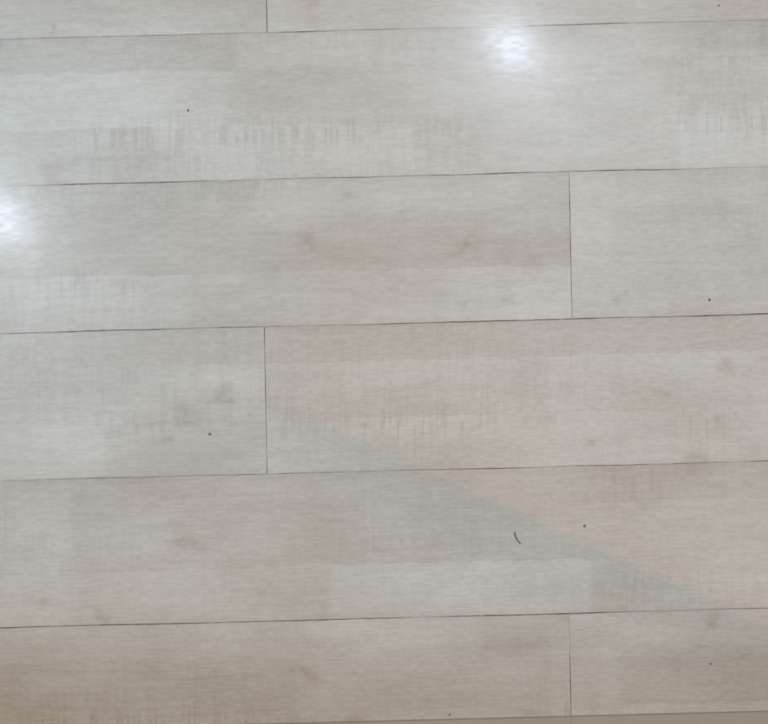
This texture is drawn by a Shadertoy shader. Its source:

```glsl
float hash(vec2 p) {
    return fract(sin(dot(p, vec2(127.1, 311.7))) * 43758.5453);
}

float noise(vec2 p) {
    vec2 i = floor(p), f = fract(p);
    f = f * f * (3.0 - 2.0 * f);
    return mix(mix(hash(i), hash(i + vec2(1, 0)), f.x),
               mix(hash(i + vec2(0, 1)), hash(i + vec2(1, 1)), f.x), f.y);
}

float fbm(vec2 p) {
    float sum = 0.0, amp = 0.5;
    for (int i = 0; i < 4; i++) {
        sum += amp * noise(p);
        p = p * 2.03 + 17.3;
        amp *= 0.5;
    }
    return sum;
}

float line(float d, float halfWidth) {
    float px = 0.9 / iResolution.y;
    return 1.0 - smoothstep(halfWidth - px, halfWidth + px, abs(d));
}

// Tone of the printed wood block at x within one strip of a plank
float blockTone(float plank, float strip, float x) {
    vec2 id = vec2(plank * 3.0 + strip, 5.0);
    float t = x / 0.36 + 7.0 * hash(id);
    float cell = floor(t);
    return mix(hash(id + vec2(0, cell)), hash(id + vec2(0, cell + 1.0)),
               smoothstep(0.95, 1.0, fract(t))) - 0.5;
}

// Lamp reflection: tight core inside a wide, upright halo
float glare(vec2 d) {
    d.x += 0.25 * d.y;
    return 0.55 * exp(-dot(d, d) / 0.0011) + 0.3 * exp(-dot(d, d * vec2(1.0, 0.6)) / 0.005)
         + 0.12 * exp(-dot(d, d * vec2(1.0, 0.5)) / 0.025);
}

void mainImage(out vec4 fragColor, in vec2 fragCoord) {
    vec2 p = fragCoord / iResolution.y;

    // Slightly tilted plank rows, counted downwards
    float pitch = 0.2033;
    float v = (0.946 + 0.0255 * p.x - p.y) / pitch;
    float row = floor(v), f = fract(v);
    float joint = 0.365 + 0.421 * mod(2.0 - row, 3.0) + 0.004 * f;
    float plank = row + 20.0 * step(joint, p.x);

    // Light falling off towards the bottom, brightest at the upper left
    vec3 col = mix(vec3(0.64, 0.6, 0.56), vec3(0.695, 0.678, 0.65), smoothstep(0.02, 0.22, p.y));
    col = mix(col, vec3(0.722, 0.715, 0.694), smoothstep(0.25, 0.85, p.y));
    vec2 glow = p - vec2(0.0, 0.78);
    col += vec3(0.02, 0.033, 0.04) * exp(-dot(glow, glow * vec2(1.0, 0.6)) / 0.03);
    col += vec3(-0.01, 0.004, 0.012) * exp(-p.x * p.x / 0.1) * smoothstep(0.1, 0.5, p.y);
    col -= vec3(0.018, 0.025, 0.03) * smoothstep(0.95, 0.99, p.y);

    // Three strips per plank, with uneven ends
    float edge = f + 0.025 * (noise(p * vec2(60, 9)) - 0.5);
    float tone = mix(blockTone(plank, 0.0, p.x) - 0.2, blockTone(plank, 1.0, p.x), smoothstep(0.235, 0.255, edge));
    tone = mix(tone, blockTone(plank, 2.0, p.x) + 0.2, smoothstep(0.62, 0.64, edge));
    col += tone * vec3(0.035, 0.042, 0.047);
    col -= 0.016 * (line((edge - 0.245) * pitch, 0.001) + line((edge - 0.63) * pitch, 0.001))
         * smoothstep(0.35, 0.65, noise(vec2(p.x * 7.0, row)));

    // Long grain, short pores, cloudy staining and fine upright saw chatter
    vec2 wood = vec2(p.x, v * pitch) + vec2(plank * 1.7, 0.0);
    float warp = 0.03 * fbm(wood * vec2(3, 7));
    col += 0.034 * (fbm(vec2(wood.x * 13.0, (wood.y + warp) * 150.0)) - 0.47);
    col += 0.03 * (noise(wood * vec2(110, 330)) - 0.5);
    col += 0.016 * (noise(wood * vec2(280, 170)) - 0.5);
    col += vec3(0.085, 0.1, 0.11) * (fbm(wood * vec2(6, 13) + 4.0) - 0.47);
    float chatter = smoothstep(0.45, 0.75, noise(wood * vec2(5, 14) + 31.0))
                  * (0.35 + 0.65 * exp(-pow((f - 0.69) / 0.07, 2.0)));
    col -= vec3(0.032, 0.036, 0.038) * chatter * smoothstep(0.35, 0.8, noise(wood * vec2(260, 34)));

    // Small brown knots and smudges
    for (int i = 0; i < 24; i++) {
        float k = float(i);
        vec2 d = p - vec2(1.06 * hash(vec2(k, 2.3)), hash(vec2(k, 8.1)));
        d += 0.022 * (vec2(noise(p * 60.0), noise(p * 60.0 + 9.0)) - 0.5);
        float size = 0.005 + 0.01 * hash(vec2(k, 4.7));
        col -= vec3(0.04, 0.052, 0.058) * exp(-dot(d, d * vec2(0.8, 1.2)) / (size * size));
    }

    // Diagonal shade: cool below, warm above, fading to the upper left
    float side = p.y - 0.447 + 0.45 * (p.x - 0.37);
    float reach = smoothstep(0.3, 0.5, p.x);
    col -= vec3(0.028, 0.016, 0.012) * reach * smoothstep(0.012, -0.012, side) * exp(min(side, 0.0) / 0.1);
    col += vec3(0.01, -0.003, -0.009) * reach * smoothstep(-0.01, 0.015, side) * exp(-max(side, 0.0) / 0.3);

    // Seams of broken strength, end joints and the dark lower border
    float wear = 0.15 + 0.85 * smoothstep(0.2, 0.85, fbm(vec2(p.x * 9.0, floor(v + 0.5) * 3.0)));
    wear *= 0.75 + 0.5 * noise(vec2(p.x * 120.0, row));
    float sag = 0.0012 * (noise(vec2(p.x * 14.0, floor(v + 0.5))) - 0.5);
    float seam = line((fract(v + 0.5) - 0.5) * pitch + sag, 0.001) * wear;
    float endJoint = line(p.x - joint, 0.0008) * (0.2 + 0.65 * noise(vec2(row, p.y * 35.0)));
    col = mix(col, vec3(0.45, 0.41, 0.38), clamp(max(seam, endJoint), 0.0, 0.85));
    col -= 0.018 * exp(-abs(fract(v + 0.5) - 0.5) * 40.0);
    float border = (v - 4.7) * pitch;
    col = mix(col, vec3(0.56, 0.51, 0.46), 0.7 * smoothstep(-0.001, 0.002, border));
    col = mix(col, vec3(0.4, 0.36, 0.33), 0.5 * line(border, 0.0012));

    // Dark specks and one curved scratch
    for (int i = 0; i < 7; i++) {
        float k = float(i);
        vec2 d = p - vec2(1.06 * hash(vec2(k, 51.0)), hash(vec2(k, 77.0)));
        col = mix(col, vec3(0.32, 0.29, 0.28), 0.65 * line(length(d), 0.0011 + 0.0012 * hash(vec2(k, 3.0))));
    }
    vec2 s = p - vec2(0.713, 0.257);
    col = mix(col, vec3(0.34), 0.7 * line(s.x + 0.5 * s.y - 28.0 * s.y * s.y, 0.0014) * line(s.y, 0.008));

    // Reflections of two lamps, broken up by the grain
    float shine = glare(p - vec2(0.707, 0.935)) + glare(p - vec2(0.005, 0.697));
    shine *= 0.8 + 0.4 * noise(wood * vec2(90, 260));
    col = mix(col, vec3(0.94, 0.97, 1.0), clamp(shine, 0.0, 1.0));

    fragColor = vec4(clamp(col, 0.0, 1.0), 1.0);
}
```
